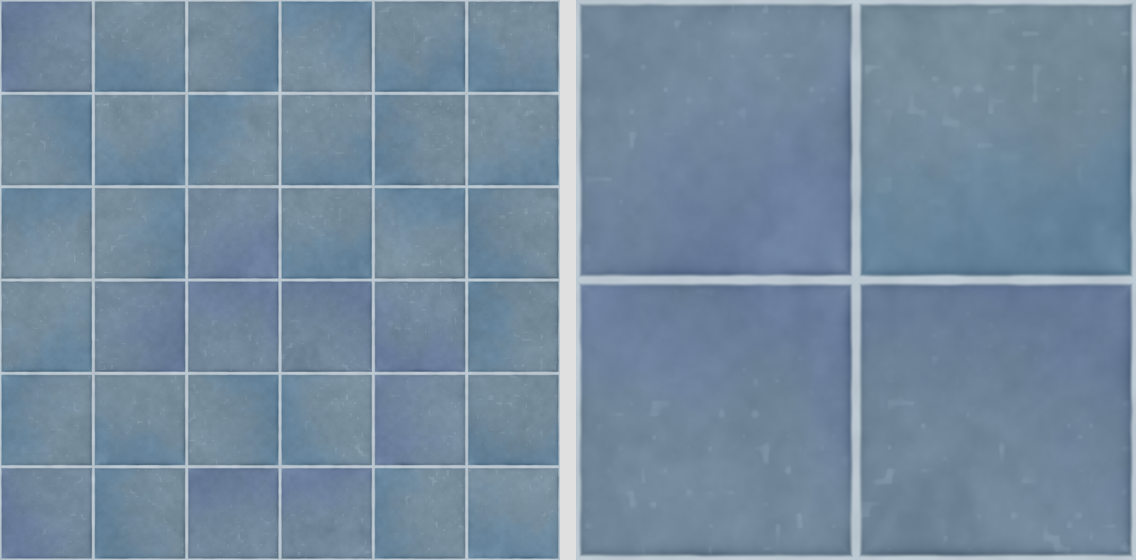
Left: the whole. Right: its middle third, enlarged.
Give the GLSL for this texture, as a Shadertoy shader.

```glsl
#define TILES 6.0
#define GROUT_HALF 0.017
#define EDGE_SOFT 0.009
#define RIM_WIDTH 0.016
#define RIM_DARK 0.12
#define GRAIN 0.045
#define CLOUDS 0.11
#define VIOLET_SHARE 0.27
#define GREY_GLAZE vec3(0.470, 0.552, 0.612)
#define BLUE_GLAZE vec3(0.385, 0.505, 0.598)
#define VIOLET_GLAZE vec3(0.405, 0.480, 0.602)
#define GROUT_COLOR vec3(0.735, 0.785, 0.820)

float hash(vec2 p) {
    return fract(sin(dot(p, vec2(127.1, 311.7))) * 43758.5);
}

// Value noise that wraps after a whole number of cells
float noise(vec2 p, float period) {
    vec2 cell = floor(p);
    vec2 f = fract(p);
    f = f * f * (3.0 - 2.0 * f);
    vec2 a = mod(cell, period);
    vec2 b = mod(cell + 1.0, period);
    return mix(mix(hash(a), hash(vec2(b.x, a.y)), f.x),
               mix(hash(vec2(a.x, b.y)), hash(b), f.x), f.y);
}

float fbm(vec2 p, float period) {
    float sum = 0.0;
    float weight = 0.5;
    for (int i = 0; i < 4; i++) {
        sum += weight * noise(p, period);
        p *= 2.0;
        period *= 2.0;
        weight *= 0.5;
    }
    return sum / 0.9375;
}

// Quarter turns and mirroring vary the glaze between tiles
vec2 orient(vec2 q, vec2 id) {
    float turn = floor(hash(id + 3.7) * 4.0);
    if (mod(turn, 2.0) > 0.5) q = vec2(-q.y, q.x);
    if (turn > 1.5) q = -q;
    if (hash(id + 8.3) > 0.5) q.y = -q.y;
    return q;
}

vec3 glaze(vec2 q, vec2 id, vec2 uv) {
    vec2 r = orient(q, id);
    vec2 offset = 16.0 * vec2(hash(id + 1.3), hash(id + 5.9));
    float clouds = fbm(r * 3.0 + offset, 64.0) - 0.5;
    float veins = fbm(r * vec2(4.0, 7.0) + offset.yx + 2.0 * clouds, 64.0) - 0.5;

    // Pigment gathers along one side and a neighbouring corner
    float side = r.x + 0.35 * r.y + 0.25 * dot(r, r);
    float pigment = smoothstep(-0.20, 0.60, side + 0.9 * clouds + 0.35 * veins);
    float violet = step(hash(id + 11.1), VIOLET_SHARE);
    vec3 color = mix(GREY_GLAZE, mix(BLUE_GLAZE, VIOLET_GLAZE, violet), pigment);
    color = mix(color, VIOLET_GLAZE, 0.2 * violet);

    // Cloudy mottling, fine grain and small pale flecks
    color += CLOUDS * (0.6 * clouds + 0.5 * veins);
    color += GRAIN * (fbm(uv * 96.0, 96.0) - 0.5);
    color += 0.05 * smoothstep(0.82, 1.0, noise(uv * 150.0, 150.0)) * (1.0 - pigment);

    // Pale haze in two corners
    float corner = min(length(r - vec2(0.5, 0.5)), length(r - vec2(0.5, -0.5)) + 0.04);
    color += vec3(0.11, 0.12, 0.11) * exp(-corner * 13.0);
    return color + 0.022 * (hash(id + 14.2) - 0.5);
}

void mainImage(out vec4 fragColor, in vec2 fragCoord) {
    vec2 uv = fragCoord / iResolution.xy;
    vec2 p = uv * TILES;
    vec2 id = mod(floor(p), TILES);
    vec2 q = fract(p) - 0.5;

    // Distance inward from the joint, slightly uneven
    float wobble = 0.004 * (noise(uv * 90.0, 90.0) - 0.5);
    float edge = 0.5 - max(abs(q.x), abs(q.y)) - GROUT_HALF + wobble;
    float soft = max(EDGE_SOFT, TILES / iResolution.y);

    // Shaded rim, deeper on the right and lower sides
    vec3 color = glaze(q, id, uv);
    float lowerRight = smoothstep(-0.1, 0.1, max(q.x, -q.y) - max(-q.x, q.y));
    float wear = 0.5 + noise(uv * 36.0, 36.0);
    float rim = exp(-max(edge, 0.0) / RIM_WIDTH);
    color -= RIM_DARK * rim * wear * mix(0.5, 1.15, lowerRight);

    // Lightly stained joint
    vec3 joint = GROUT_COLOR + 0.07 * (fbm(uv * 48.0, 48.0) - 0.5);
    color = mix(joint, color, smoothstep(-soft, soft, edge));
    fragColor = vec4(color, 1.0);
}
```
